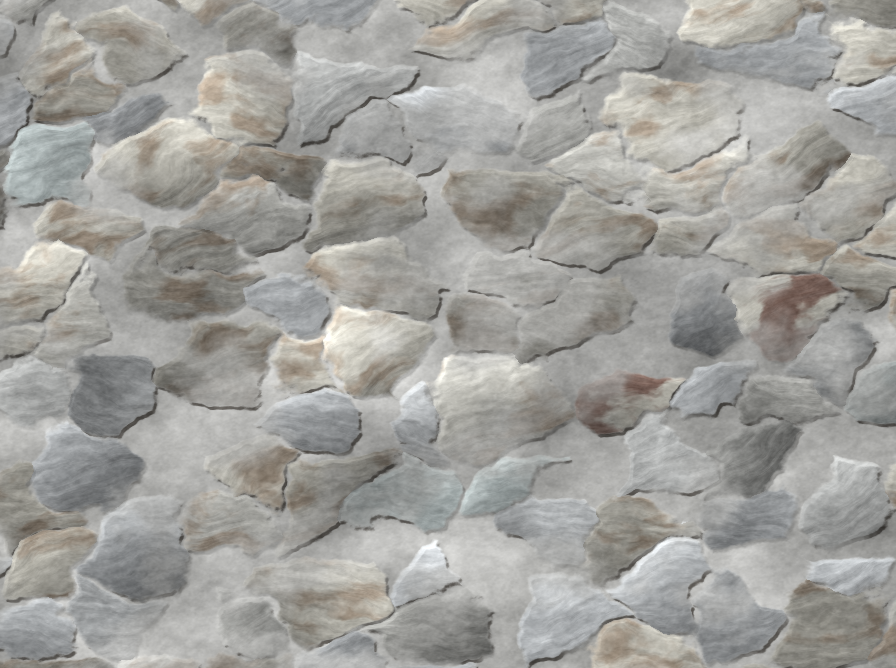
Write a Shadertoy shader that draws this texture.

```glsl
// Rough rubble wall: angular weathered field stones set in pale mortar.

float hash(vec2 p) {
    vec3 q = fract(p.xyx * vec3(0.1031, 0.1030, 0.0973));
    q += dot(q, q.yzx + 33.33);
    return fract((q.x + q.y) * q.z);
}

float noise(vec2 p) {
    vec2 i = floor(p), f = fract(p);
    f = f * f * (3.0 - 2.0 * f);
    return mix(mix(hash(i), hash(i + vec2(1, 0)), f.x),
               mix(hash(i + vec2(0, 1)), hash(i + vec2(1, 1)), f.x), f.y);
}

float fbm(vec2 p) {
    float sum = 0.0, gain = 0.516;
    for (int i = 0; i < 5; i++) {
        sum += gain * noise(p);
        p = mat2(1.6, 1.2, -1.2, 1.6) * p + 7.3;
        gain *= 0.5;
    }
    return sum;
}

mat2 spin(float a) {
    return mat2(cos(a), sin(a), -sin(a), cos(a));
}

// Split layers: flat treads joined by steep ledges
float terrace(float x) {
    return floor(x) + smoothstep(0.65, 1.0, fract(x));
}

struct Surface {
    vec2 id;       // cell of the nearest stone
    vec2 local;    // position along its bedding
    float body;    // 0 in mortar, 1 on stone
    float height;
};

// Distance to a random six-sided stone
float stoneDistance(vec2 q, vec2 id) {
    float d = -1.0;
    float size = mix(0.8, 1.2, hash(id + 301.0));
    for (int k = 0; k < 6; k++) {
        float r = hash(id * 3.7 + float(k) * 17.3);
        float a = (float(k) + 0.9 * r) * 1.0472;
        float reach = size * mix(0.34, 0.72, hash(id + float(k) * 31.7 + 5.0));
        d = max(d, dot(q, vec2(cos(a), sin(a))) - reach);
    }
    return d;
}

Surface wallSurface(vec2 p) {
    Surface s;
    vec2 w = p + 0.55 * (vec2(fbm(p * 1.3), fbm(p * 1.3 + 40.0)) - 0.5);
    float nearest = 9.0, second = 9.0;
    for (int y = -1; y <= 1; y++)
    for (int x = -1; x <= 1; x++) {
        vec2 id = floor(w) + vec2(x, y);
        vec2 jitter = vec2(hash(id + 11.0), hash(id + 57.0)) - 0.5;
        vec2 q = w - id - 0.5 - 0.8 * jitter;
        float d = stoneDistance(q, id);
        if (d < nearest) {
            second = nearest;
            nearest = d;
            s.id = id;
            s.local = spin(1.3 * (hash(id + 83.0) - 0.55)) * q;
        } else {
            second = min(second, d);
        }
    }
    float edge = max(nearest, 0.5 * (nearest - second) + 0.01);
    edge += 0.14 * (fbm(p * 5.0) - 0.5);
    s.body = smoothstep(0.02, -0.045, edge);
    float strata = fbm(s.local * vec2(2.0, 7.0) + s.id * 5.1);
    float layers = terrace(strata * 6.0 + 2.0 * s.local.y) / 6.0;
    s.height = s.body * (0.4 + 0.5 * strata + 0.75 * layers) + 0.45 * fbm(p * 5.0)
             + 0.5 * smoothstep(0.0, -0.4, edge);
    return s;
}

vec3 stoneColor(Surface s) {
    float kind = hash(s.id + 129.0), shade = hash(s.id + 201.0);
    float stain = fbm(s.local * vec2(2.0, 3.2) + s.id * 9.0);
    vec3 c = mix(vec3(0.65, 0.643, 0.61), vec3(0.62, 0.632, 0.64), smoothstep(0.45, 0.8, kind));
    c = mix(c, vec3(0.50, 0.44, 0.38), smoothstep(0.48, 0.72, stain) * step(kind, 0.6) * 0.7);
    c = mix(c, vec3(0.56, 0.61, 0.60), 0.5 * step(0.975, kind));
    c = mix(c, vec3(0.43, 0.35, 0.32), step(kind, 0.03) * smoothstep(0.4, 0.6, stain));
    // Uneven faces catch the light differently
    vec2 slope = vec2(hash(s.id + 7.0) - 0.6, hash(s.id + 19.0) + 0.1);
    float face = 0.46 * dot(s.local, slope) + 0.26 * (fbm(s.local * 2.4 + s.id * 3.0) - 0.5);
    return c * (0.78 + 0.36 * shade + face);
}

void mainImage(out vec4 fragColor, in vec2 fragCoord) {
    vec2 uv = fragCoord / iResolution.x;
    vec2 p = spin(-0.16) * uv * vec2(9.0, 12.5) + 20.0;
    Surface here = wallSurface(p);
    Surface above = wallSurface(p + vec2(-0.02, 0.05));

    // Mortar, smeared thinly over parts of the stones
    vec3 mortar = vec3(0.675, 0.675, 0.665) + 0.42 * (fbm(p * 1.2 + 70.0) - 0.48);
    float smear = 0.7 * smoothstep(0.46, 0.68, fbm(p * 1.1 + 15.0));
    vec3 color = mix(mortar, stoneColor(here), here.body * (1.0 - smear));

    // Broad weathering, from damp and dark to bleached
    color *= 1.0 + 0.50 * (fbm(p * 0.55 + 90.0) - 0.5);

    // Relief lit from above
    float relief = here.height - above.height;
    color *= 1.0 + 0.23 * clamp(relief, -0.8, 0.5) * (1.0 - 0.5 * smear);

    // Ragged shadow gaps below the stones
    float broken = smoothstep(0.42, 0.64, fbm(p * 1.7 + 31.0));
    float gap = smoothstep(0.2, 0.9, above.body - here.body);
    color *= 1.0 - vec3(0.44, 0.46, 0.48) * gap * broken;

    // Bedding streaks and fine grit
    float streak = fbm(here.local * vec2(5.0, 22.0) + here.id) - 0.5;
    color += 0.14 * streak * here.body * (1.0 - smear);
    color += 0.11 * (fbm(p * 13.0) - 0.5) + 0.035 * (noise(p * 38.0) - 0.5);

    fragColor = vec4(clamp(color - 0.005, 0.0, 1.0), 1.0);
}
```
